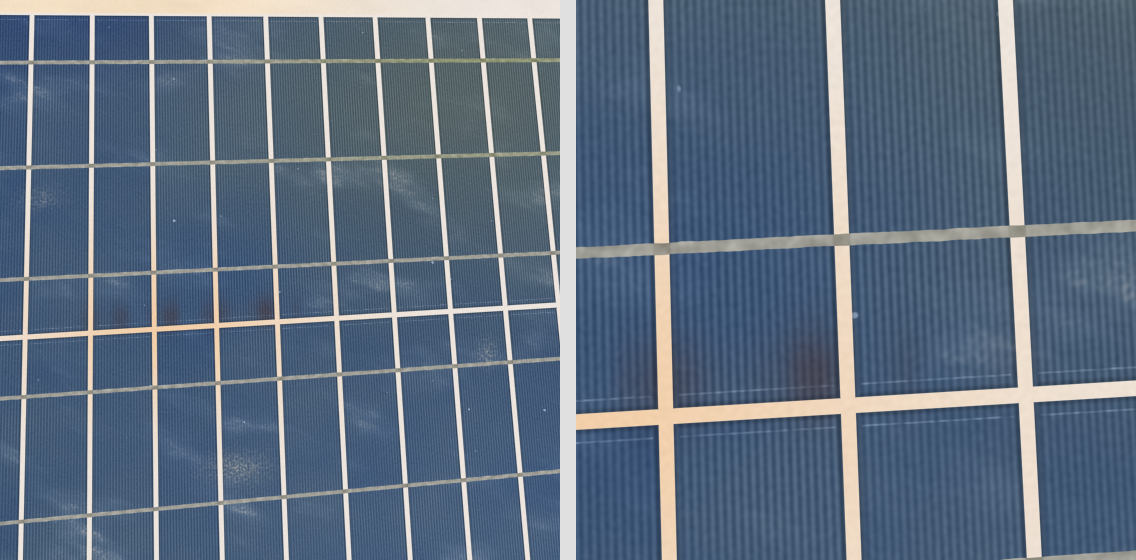
Left: the whole. Right: its middle third, enlarged.
A WebGL 2 fragment shader for this texture:

```glsl
#version 300 es
precision highp float;
// A dusty solar panel: slanted blue cells, white gaps, grey ribbons and fine fingers.
uniform vec2 u_resolution;
out vec4 fragColor;

vec2 hash2(vec2 p) {
  p = vec2(dot(p, vec2(127.1, 311.7)), dot(p, vec2(269.5, 183.3)));
  return fract(sin(p) * 43758.55);
}

// Gradient noise, about -0.7 to 0.7
float noise(vec2 p) {
  vec2 i = floor(p), f = fract(p), w = f * f * (3.0 - 2.0 * f);
  vec2 e = vec2(0.0, 1.0);
  float a = dot(hash2(i) * 2.0 - 1.0, f);
  float b = dot(hash2(i + e.yx) * 2.0 - 1.0, f - e.yx);
  float c = dot(hash2(i + e.xy) * 2.0 - 1.0, f - e.xy);
  float d = dot(hash2(i + e.yy) * 2.0 - 1.0, f - e.yy);
  return mix(mix(a, b, w.x), mix(c, d, w.x), w.y);
}

float fbm(vec2 p) {
  float sum = 0.0, amp = 1.0;
  for (int i = 0; i < 4; i++) {
    sum += amp * noise(p);
    p = mat2(1.6, 1.2, -1.2, 1.6) * p + 7.3;
    amp *= 0.55;
  }
  return sum;
}

float band(float d, float halfWidth, float aa) {
  return 1.0 - smoothstep(halfWidth - aa, halfWidth + aa, abs(d));
}

float glow(vec2 p, vec2 center, vec2 size) {
  vec2 q = (p - center) / size;
  return exp(-dot(q, q));
}

void main() {
  vec2 p = gl_FragCoord.xy / u_resolution;
  p.y = 1.0 - p.y; // measured down from the top
  float aa = 0.8 / min(u_resolution.x, u_resolution.y);

  // Perspective grid: solve the quadratic spacing for column and row numbers
  vec3 cx = mix(vec3(0.0573, 0.1087, 0.00112), vec3(0.0365, 0.1243, 0.00138), (p.y - 0.023) / 0.977);
  vec3 cy = mix(vec3(0.0221, 0.1768, 0.0058), vec3(0.0286, 0.1545, 0.0058), p.x);
  float rootX = sqrt(max(cx.y * cx.y - 4.0 * cx.z * (p.x - cx.x), 1e-5));
  float rootY = sqrt(max(cy.y * cy.y + 4.0 * cy.z * (p.y - cy.x), 1e-5));
  float col = (cx.y - rootX) / (2.0 * cx.z);
  float row = (rootY - cy.y) / (2.0 * cy.z);

  // Signed distances to the nearest lines; each cell spans three ribbons
  float dCol = (col - round(col)) * rootX;
  float dGap = (row - 3.0 * round(row / 3.0)) * rootY;
  float dRibbon = (fract(row) - 0.5) * rootY;
  vec2 cell = vec2(floor(col), floor(row / 3.0));
  vec2 tint = hash2(cell + 3.7);

  // Cell colour: blue, with a green-grey reflection and lighter lower right
  float cloud = fbm(p * vec2(4.0, 6.0) + tint);
  float grain = noise(p * 240.0);
  vec3 color = mix(vec3(0.20, 0.30, 0.45), vec3(0.31, 0.39, 0.47), clamp(0.55 + 0.4 * cloud + 0.4 * (tint.x - 0.5), 0.0, 1.0));
  color = mix(color, vec3(0.35, 0.40, 0.40), 0.9 * glow(p, vec2(0.82, 0.17), vec2(0.42, 0.3)));
  color = mix(color, vec3(0.17, 0.25, 0.43), 0.5 * glow(p, vec2(0.12, 0.0), vec2(0.3, 0.16)));
  color = mix(color, vec3(0.15, 0.27, 0.47), 0.4 * glow(p, vec2(0.4, 0.5), vec2(0.16, 0.12)));
  color += 0.035 * smoothstep(0.5, 1.0, p.y) * p.x;

  // Fine fingers, and the thin pale line that ends them beside the gap
  float finger = sin(col * 22.0 * 6.2832);
  color += vec3(0.046, 0.048, 0.048) * finger * (0.8 + 0.5 * cloud);
  color += 0.15 * band(abs(dGap) - 0.0125, 0.0006, aa) * step(0.008, abs(dCol)) * (0.6 + grain);

  // Rusty stain just above the central gap
  float stain = glow(vec2(row, col), vec2(2.9, 2.8), vec2(0.13, 1.6)) * smoothstep(0.0, 0.5, noise(vec2(col * 2.5, 4.0)) + 0.15);
  color = mix(color, vec3(0.28, 0.16, 0.15), 0.7 * stain);

  // Wiped dust: soft haze, speckled smears and stray specks
  vec2 wipe = mat2(0.95, -0.3, 0.3, 0.95) * p;
  float smear = fbm(wipe * vec2(6.0, 13.0) + 11.0);
  float streak = noise(wipe * vec2(14.0, 75.0));
  float dust = smoothstep(0.28, 0.95, smear + 0.25 * streak);
  dust += 0.8 * glow(p, vec2(0.425, 0.835), vec2(0.05, 0.025)) + 0.6 * glow(p, vec2(0.87, 0.63), vec2(0.016, 0.022));
  dust += 0.5 * glow(p, vec2(0.07, 0.355), vec2(0.035, 0.018));
  float speckle = smoothstep(-0.25, 0.55, grain + 0.4 * noise(p * 110.0));
  color = mix(color, vec3(0.66, 0.65, 0.63), clamp(dust * (0.2 + 0.75 * speckle), 0.0, 0.8));
  color += 0.05 * smoothstep(0.0, 0.6, smear) + 0.035 * grain;
  color += 0.3 * smoothstep(0.5, 0.62, noise(p * 95.0));

  // Dark rim, then gaps that yellow near the middle left
  color *= 1.0 - 0.18 * max(band(dCol, 0.007, 0.0015), band(dGap, 0.007, 0.0015));
  float warm = glow(p, vec2(0.3, 0.58), vec2(0.27, 0.16));
  vec3 gapColor = mix(vec3(0.93, 0.90, 0.87), vec3(0.95, 0.81, 0.66), warm) + 0.03 * grain;
  float gap = max(band(dCol, 0.0045, aa), band(dGap, 0.0047, aa));
  color = mix(color, gapColor, gap);

  // Tarnished ribbons, darker where they cross a gap
  float tarnish = noise(vec2(col * 9.0, row * 30.0)) + 0.5 * grain;
  vec3 ribbonColor = mix(vec3(0.65, 0.64, 0.60), vec3(0.58, 0.60, 0.46), glow(p, vec2(0.85, 0.15), vec2(0.35, 0.16)));
  ribbonColor += 0.13 * tarnish - 0.1 * band(dCol, 0.005, 0.001);
  color = mix(color, ribbonColor, 0.95 * band(dRibbon, 0.0035 + 0.0006 * tarnish, aa));

  // Cream frame along the top
  vec3 frame = mix(vec3(0.96, 0.88, 0.77), vec3(0.93, 0.90, 0.87), smoothstep(0.3, 0.9, p.x));
  frame += 0.05 * min(smear, 0.3) + 0.02 * grain;
  color = mix(color, frame, 1.0 - smoothstep(-aa, aa, row * rootY));

  fragColor = vec4(clamp(color, 0.0, 1.0), 1.0);
}
```
